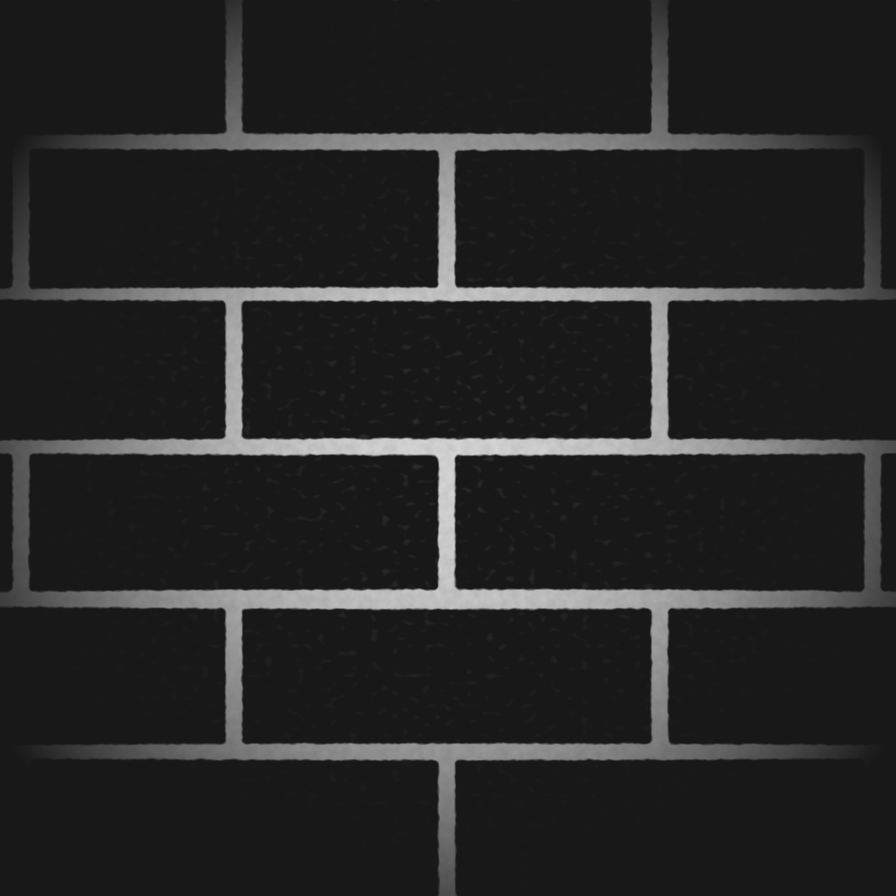
This pattern is drawn by a three.js fragment shader. Its source:

```glsl
#define PITCH vec2(0.4753, 0.1702)
#define ANCHOR vec2(0.4987, 0.5013)
#define JOINT 0.0185
#define JOINT_VARIATION 0.0033
#define CORNER 0.005
#define EDGE_SOFTNESS 0.0017
#define EDGE_WEAR 0.0012
#define LIGHT_RADIUS 0.59
#define BRICK_TONE 0.095
#define MORTAR_TONE 0.81
#define SPECKLE 0.07

varying vec2 vUv;

vec2 randomGradient(vec2 cell) {
  float h = fract(sin(dot(cell, vec2(127.1, 311.7))) * 43758.55);
  return vec2(cos(6.2832 * h), sin(6.2832 * h));
}

float gradientNoise(vec2 p) {
  vec2 i = floor(p);
  vec2 f = fract(p);
  vec2 u = f * f * f * (f * (f * 6.0 - 15.0) + 10.0);
  vec2 e = vec2(0.0, 1.0);
  float low = mix(dot(randomGradient(i), f),
                  dot(randomGradient(i + e.yx), f - e.yx), u.x);
  float high = mix(dot(randomGradient(i + e.xy), f - e.xy),
                   dot(randomGradient(i + e.yy), f - e.yy), u.x);
  return mix(low, high, u.y);
}

// Half thickness of a bed joint, varying by course and thinning sideways
float bedHalf(float course, float x) {
  float width = JOINT - JOINT_VARIATION * sin(course * 1.5708);
  float offset = x - 0.5;
  return 0.5 * width * (1.0 - 0.9 * offset * offset);
}

// Signed distance to the rounded brick in the current cell
float brickDistance(vec2 uv) {
  vec2 p = uv - ANCHOR;
  float course = floor(p.y / PITCH.y);
  float stagger = 0.5 * (1.0 - mod(course, 2.0));
  float across = (fract(p.x / PITCH.x + stagger) - 0.5) * PITCH.x;

  float bottom = course * PITCH.y + bedHalf(course, uv.x);
  float top = (course + 1.0) * PITCH.y - bedHalf(course + 1.0, uv.x);
  vec2 halfSize = 0.5 * vec2(PITCH.x - JOINT, top - bottom);
  vec2 q = abs(vec2(across, p.y - 0.5 * (top + bottom))) - halfSize + CORNER;
  return length(max(q, 0.0)) + min(max(q.x, q.y), 0.0) - CORNER;
}

void main() {
  // Pool of light fading to the corners
  float r = length(vUv - 0.5) / LIGHT_RADIUS;
  float light = max(1.0 - r * r, 0.0);

  // Mortar with a faint grain
  float grain = gradientNoise(vUv * 95.0) + 0.5 * gradientNoise(vUv * 210.0);
  float mortar = mix(BRICK_TONE, MORTAR_TONE, light) + 0.05 * light * grain;

  // Sparse specks on the bricks where the light is strongest
  float specks = smoothstep(0.2, 0.6, gradientNoise(vUv * vec2(85.0, 120.0)));
  float brick = BRICK_TONE + SPECKLE * specks * light * light * light;

  // Slightly worn brick edges
  float wear = EDGE_WEAR * (gradientNoise(vUv * 60.0 + 17.0)
                          + gradientNoise(vUv * 140.0 + 5.0));
  float joint = smoothstep(-EDGE_SOFTNESS, EDGE_SOFTNESS, brickDistance(vUv) + wear);

  gl_FragColor = vec4(vec3(mix(brick, mortar, joint)), 1.0);
}
```
